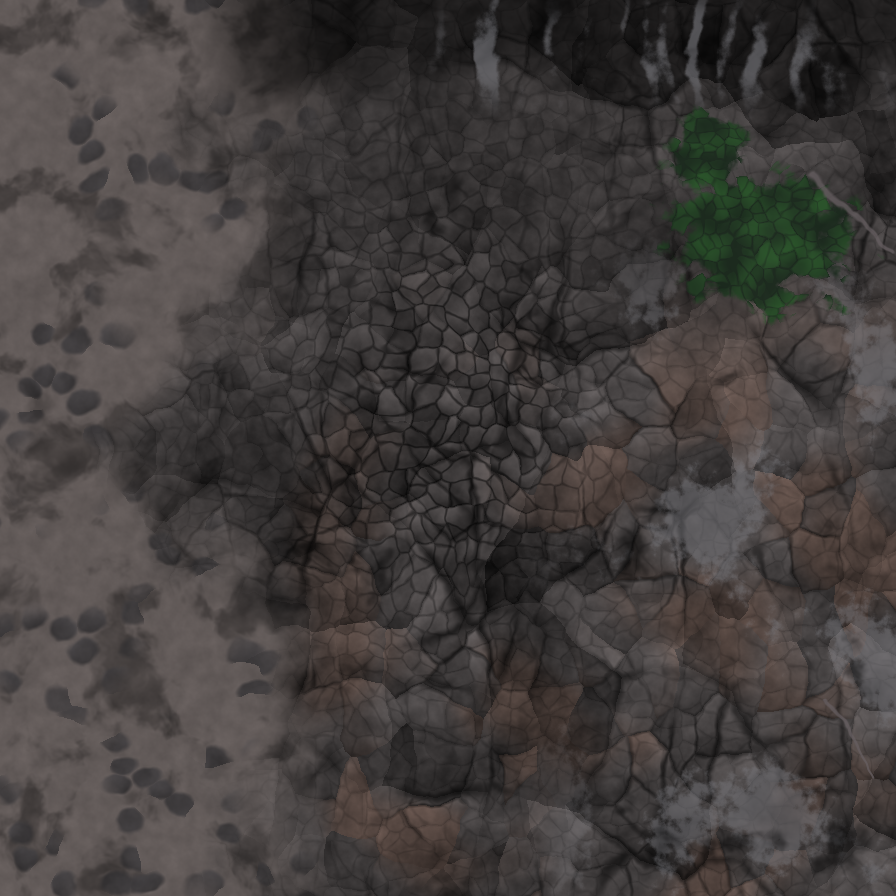
A Shadertoy shader for this texture:

```glsl
// Draws a weathered earth bank: pale sand, dark rubble, cracked rusty rock and a green shrub.

const vec3 SAND = vec3(0.385, 0.355, 0.348);
const vec3 PEBBLE = vec3(0.205, 0.200, 0.210);
const vec3 GREY_TINT = vec3(1.04, 0.985, 0.985);
const vec3 RUST_TINT = vec3(1.27, 0.97, 0.84);
const vec3 LICHEN = vec3(0.46, 0.46, 0.48);
const vec3 LEAF_DARK = vec3(0.10, 0.16, 0.11);
const vec3 LEAF_LIGHT = vec3(0.16, 0.33, 0.16);
const vec3 TWIG = vec3(0.40, 0.37, 0.38);

vec2 hash2(vec2 p) {
    vec3 q = fract(p.xyx * vec3(0.1031, 0.1030, 0.0973));
    q += dot(q, q.yzx + 33.33);
    return fract((q.xx + q.yz) * q.zy);
}

// Gradient noise, roughly -0.7 to 0.7
float cornerSlope(vec2 cell, vec2 offset) {
    float angle = 6.2832 * hash2(cell).x;
    return dot(vec2(cos(angle), sin(angle)), offset);
}

float noise(vec2 p) {
    vec2 i = floor(p), f = fract(p);
    vec2 u = f * f * f * (f * (f * 6.0 - 15.0) + 10.0);
    vec2 e = vec2(1, 0);
    float low = mix(cornerSlope(i, f), cornerSlope(i + e, f - e), u.x);
    float high = mix(cornerSlope(i + e.yx, f - e.yx), cornerSlope(i + 1.0, f - 1.0), u.x);
    return mix(low, high, u.y);
}

float fbm(vec2 p) {
    float sum = 0.0, amp = 0.6;
    for (int k = 0; k < 5; k++) {
        sum += amp * noise(p);
        p = mat2(1.6, 1.2, -1.2, 1.6) * p + 17.3;
        amp *= 0.52;
    }
    return sum;
}

// Voronoi stones: xy = offset to centre, z = gap to the neighbour, w = random id
vec4 stones(vec2 p) {
    vec2 i = floor(p), f = fract(p), toCentre = vec2(0);
    float first = 9.0, second = 9.0, id = 0.0;
    for (int y = -1; y <= 1; y++)
    for (int x = -1; x <= 1; x++) {
        vec2 g = vec2(x, y);
        vec2 d = g + hash2(i + g) - f;
        float r = length(d);
        if (r < first) {
            second = first;
            first = r;
            toCentre = d;
            id = hash2(i + g + 71.0).y;
        } else second = min(second, r);
    }
    return vec4(toCentre, second - first, id);
}

// Tilted face lit from above
float facet(vec4 stone) {
    float angle = 6.2832 * fract(stone.w * 7.0);
    return dot(stone.xy, vec2(cos(angle), sin(angle) - 0.6));
}

float crack(vec4 stone, float width) {
    return 1.0 - smoothstep(0.0, width, stone.z);
}

float relief(vec2 p) {
    return fbm(p) - fbm(p + vec2(-0.07, 0.14));
}

float blob(vec2 p, vec2 centre, vec2 radius) {
    vec2 d = (p - centre) / radius;
    return exp(-dot(d, d));
}

float twig(vec2 p, vec2 a, vec2 b, float width) {
    vec2 d = b - a;
    float t = clamp(dot(p - a, d) / dot(d, d), 0.0, 1.0);
    return 1.0 - smoothstep(width * 0.4, width * 1.6, length(p - a - d * t));
}

vec3 rockColor(vec2 p, vec2 q, float grain, float rubble) {
    vec4 big = stones(q * vec2(9.0, 6.5));
    vec4 mid = stones(q * vec2(20.0, 17.0) + 5.0);
    vec4 small = stones(q * 46.0);
    float rightSide = smoothstep(0.55, 0.75, p.x) * smoothstep(0.78, 0.6, p.y);
    float soil = blob(p, vec2(0.52, 0.80), vec2(0.20, 0.13));
    float rough = 1.0 - 0.75 * soil;
    float tone = 0.222 + 0.045 * rightSide - 0.02 * soil;
    tone += rough * (0.07 * (big.w - 0.5) + 0.055 * (mid.w - 0.5));
    tone += rough * (0.055 * facet(big) + 0.06 * facet(mid));
    tone += rubble * (0.10 * (small.w - 0.5) + 0.06 * facet(small));
    tone += 0.13 * relief(q * 13.0) * rough + 0.07 * grain;
    float broken = smoothstep(-0.25, 0.3, noise(p * 9.0 + 3.0));
    tone *= 1.0 - rough * broken * max(0.55 * crack(big, 0.09), 0.42 * crack(mid, 0.12));
    tone *= 1.0 - 0.5 * rubble * crack(small, 0.2);
    float rust = smoothstep(-0.1, 0.35, noise(p * 7.0 + 31.0) + 0.5 * (mid.w - 0.5));
    rust *= smoothstep(0.25, 0.4, p.x) * smoothstep(0.75, 0.5, p.y) * (1.0 - 0.7 * rubble);
    vec3 color = tone * mix(GREY_TINT, RUST_TINT, 0.75 * rust);
    float lichen = smoothstep(0.16, 0.34, noise(p * vec2(9.0, 6.0) + 12.0) + 0.4 * grain);
    return mix(color, LICHEN, 0.5 * lichen * rightSide);
}

vec3 sandColor(vec2 p, vec2 q, float grain) {
    vec4 pebble = stones(q * vec2(25.0, 31.0));
    float body = smoothstep(0.48, 0.30, length(pebble.xy)) * smoothstep(0.55, 0.62, pebble.w);
    body *= smoothstep(-0.25, 0.1, noise(p * 8.0 + 40.0));
    float crust = smoothstep(0.04, 0.24, fbm(q * 11.0 + 8.0));
    vec3 color = SAND * (1.0 + 0.45 * relief(q * 12.0) * (0.4 + crust) + 0.14 * grain);
    color *= 1.0 - 0.3 * crust;
    return mix(color, PEBBLE * (1.0 + 0.4 * facet(pebble) + 0.2 * grain), 0.75 * body);
}

void mainImage(out vec4 fragColor, in vec2 fragCoord) {
    vec2 p = fragCoord / iResolution.y;
    vec2 q = p + 0.035 * vec2(fbm(p * 7.0), fbm(p * 7.0 + 19.0));
    float grain = fbm(p * 55.0);

    // Sand on the left, rubble down the centre, rock elsewhere
    float rubble = clamp(blob(p, vec2(0.50, 0.54), vec2(0.13, 0.20)) + 0.25, 0.0, 1.0);
    float border = p.x - 0.27 + 0.24 * fbm(p * 5.0 + 4.0) + 0.13 * blob(p, vec2(0.2, 0.5), vec2(0.3, 0.13));
    float sand = smoothstep(0.09, -0.07, border);
    vec3 color = mix(rockColor(p, q, grain, rubble), sandColor(p, q, grain), sand);

    // Wet dark ledge with pale mineral streaks
    float ledge = smoothstep(0.84, 0.96, p.y + 0.12 * fbm(q * 8.0)) * smoothstep(0.2, 0.3, p.x);
    color *= 1.0 - 0.5 * ledge;
    float streak = smoothstep(0.12, 0.42, noise(vec2(q.x * 48.0, p.y * 7.0)) + 0.3 * grain);
    streak *= smoothstep(-0.05, 0.25, noise(p * 6.0 + 52.0)) * smoothstep(0.86, 0.92, p.y);
    color = mix(color, LICHEN, 0.65 * streak * smoothstep(0.24, 0.32, p.x));

    // Deep hollows
    float hollow = smoothstep(0.2, 0.42, fbm(q * 9.0 + 60.0));
    color *= 1.0 - 0.5 * hollow * (1.0 - 0.6 * sand);

    // Shrub and bare twigs
    vec4 leaf = stones(q * vec2(62.0, 75.0));
    float crown = max(blob(p, vec2(0.85, 0.73), vec2(0.11, 0.085)), 0.8 * blob(p, vec2(0.79, 0.83), vec2(0.055, 0.06)));
    float shrub = smoothstep(0.40, 0.56, crown + 0.55 * fbm(p * 24.0) + 0.2 * (leaf.w - 0.5));
    float leafLight = clamp(0.45 + 0.6 * (leaf.w - 0.5) + 0.9 * noise(p * 30.0) - 0.4 * crack(leaf, 0.25), 0.0, 1.0);
    color = mix(color, mix(LEAF_DARK, LEAF_LIGHT, leafLight), 0.92 * shrub);
    float twigs = max(twig(q, vec2(0.90, 0.80), vec2(1.0, 0.72), 0.0025), twig(q, vec2(0.91, 0.22), vec2(0.97, 0.13), 0.0018));
    color = mix(color, TWIG, 0.75 * twigs);

    fragColor = vec4(clamp(color, 0.03, 1.0), 1.0);
}
```
